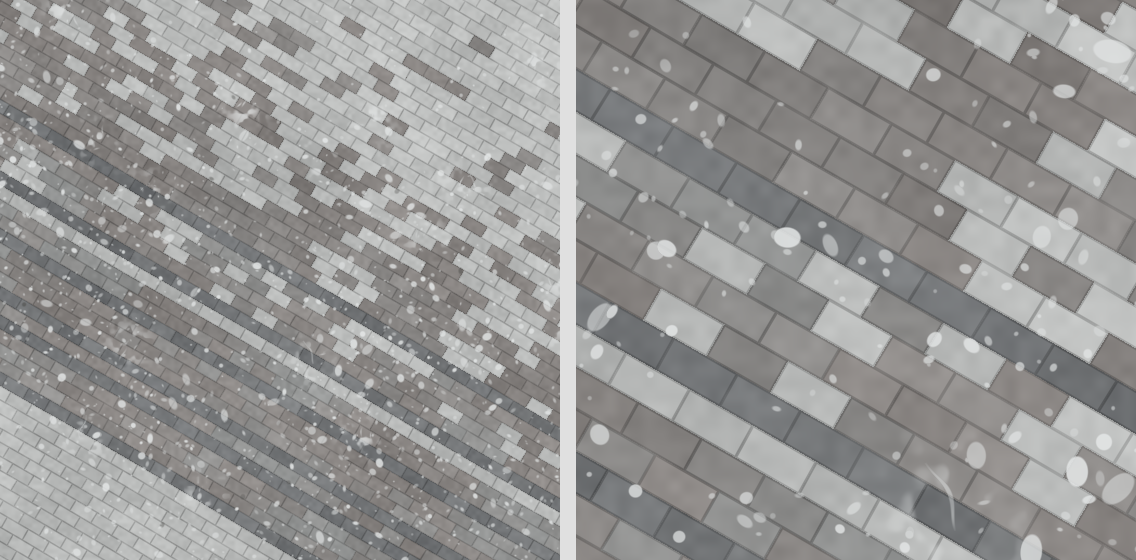
Left: the whole. Right: its middle third, enlarged.
Write a Shadertoy shader that draws this texture.

```glsl
// Aerial view of slanted brick paving: grey bands, scattered dark and pale bricks, white droppings.
const float ANGLE = 0.529;                   // downhill slope of the courses, radians
const vec2 ANCHOR = vec2(0.5, 0.517);        // a point on the uppermost dark band
const vec2 BRICK = vec2(0.0435, 0.0220);     // length and height, canvas units
const float JOINT = 0.0008;                  // half width of a joint
const int DARK_ROWS[6] = int[6](0, 5, 9, 13, 15, 19);
const float PALE_ROW = 6.0;
const float LAST_ROW = 19.0;                 // last course of the banded strip
const float FADE_ROWS = 23.0;                // courses over which brown bricks thin out
const vec3 PALE = vec3(0.715, 0.722, 0.718);
const vec3 BROWN = vec3(0.535, 0.518, 0.508);
const vec3 GREY = vec3(0.570, 0.577, 0.575);
const vec3 DARK = vec3(0.425, 0.435, 0.445);
const vec3 WHITE = vec3(0.89, 0.90, 0.90);
const vec3 SOOT = vec3(0.30, 0.30, 0.29);

float hash(vec2 p) {
    vec3 q = fract(vec3(p.xyx) * 0.1031);
    q += dot(q, q.yzx + 33.33);
    return fract((q.x + q.y) * q.z);
}

vec2 hash2(vec2 p) { return vec2(hash(p + 17.3), hash(p + 71.9)); }

float noise(vec2 p) {
    vec2 i = floor(p), f = fract(p);
    f = f * f * (3.0 - 2.0 * f);
    return mix(mix(hash(i), hash(i + vec2(1, 0)), f.x),
               mix(hash(i + vec2(0, 1)), hash(i + vec2(1, 1)), f.x), f.y);
}

mat2 turn(float a) { return mat2(cos(a), sin(a), -sin(a), cos(a)); }

// x runs along a course, y counts downhill from the uppermost dark band
vec2 toCourse(vec2 p) {
    vec2 d = p - ANCHOR;
    float c = cos(ANGLE), s = sin(ANGLE);
    return vec2(dot(d, vec2(c, -s)), dot(d, vec2(-s, -c)));
}

// Base colour of one brick
vec3 brickColour(vec2 id, float along) {
    float pick = hash(id + 200.0), row = id.y;
    vec3 mixed = mix(BROWN, GREY, smoothstep(0.25, 0.75, noise(id * 0.3 + 60.0) + 0.4 * (pick - 0.5)));
    vec3 c = PALE;
    if (row < 0.0) {
        float left = clamp(1.0 + row / FADE_ROWS, 0.0, 1.0);
        float share = 0.9 * pow(left, 1.4) - 0.16 * along;
        float clump = pick + 0.5 * (noise(id * 0.45 + 90.0) - 0.5);
        if (clump < share) c = mix(BROWN, mixed, 0.35) * mix(1.0, 0.94, hash(id + 5.0));
    } else if (row <= LAST_ROW) {
        c = mixed;
        if (row < 5.0 && pick > 0.87) c = PALE;
        if (row == PALE_ROW) c = PALE * 0.98;
        for (int i = 0; i < 6; i++)
            if (int(row) == DARK_ROWS[i]) c = mix(DARK, GREY, 0.3 * pick);
    }
    return c + 0.075 * (hash(id + 40.0) - 0.5);
}

// Scattered oval drops, thickest on the banded strip
float drops(vec2 p, float cells, float amount, float px) {
    vec2 g = p * cells, base = floor(g);
    float cover = 0.0;
    for (int k = 0; k < 9; k++) {
        vec2 cell = base + vec2(k % 3 - 1, k / 3 - 1);
        vec2 centre = cell + hash2(cell + cells);
        float row = toCourse(centre / cells).y / BRICK.y;
        float strip = smoothstep(-24.0, 4.0, row) * (1.0 - 0.65 * smoothstep(18.0, 21.0, row));
        float chance = amount * (0.25 + strip) * (0.35 + 1.3 * noise(centre / cells * 8.0 + 3.0));
        if (hash(cell + 2.0 * cells) > chance) continue;
        vec2 d = turn(6.28 * hash(cell + 9.0)) * (g - centre);
        d.x *= 0.55 + 0.45 * hash(cell + 4.0);
        float radius = mix(0.08, 0.24, pow(hash(cell + 6.0), 2.0));
        float edge = px * cells;
        cover = max(cover, smoothstep(radius + edge, radius - edge, length(d)) * mix(0.5, 1.0, hash(cell + 8.0)));
    }
    return cover;
}

// Smeared patches with thin bent streaks
float splashes(vec2 p, float px) {
    const float CELLS = 6.0;
    vec2 base = floor(p * CELLS);
    float cover = 0.0;
    float film = smoothstep(0.57, 0.78, 0.65 * noise(p * 62.0) + 0.35 * noise(p * 130.0));
    for (int k = 0; k < 9; k++) {
        vec2 cell = base + vec2(k % 3 - 1, k / 3 - 1);
        if (hash(cell + 31.0) > 0.55) continue;
        vec2 d = p - (cell + hash2(cell)) / CELLS;
        cover = max(cover, 0.85 * film * exp(-dot(d, d) * 900.0));
        for (int j = 0; j < 3; j++) {
            vec2 seed = cell + 13.0 * float(j + 1);
            vec2 s = turn(0.5 + 2.2 * hash(seed)) * (d - 0.04 * (hash2(seed + 3.0) - 0.5));
            s.y += 0.003 * sin(s.x * 130.0 + 6.0 * hash(seed + 7.0));
            s.x -= clamp(s.x, -0.022, 0.022) * hash(seed + 5.0);
            float line = smoothstep(0.0013 + px, 0.0013 - px, length(s));
            cover = max(cover, line * (0.3 + 0.5 * noise(p * 90.0)));
        }
    }
    return cover;
}

void mainImage(out vec4 fragColor, in vec2 fragCoord) {
    float px = 1.0 / min(iResolution.x, iResolution.y);
    vec2 p = fragCoord * px;

    // Running bond, laid slightly uneven
    vec2 q = toCourse(p);
    q += 0.0012 * vec2(sin(q.y * 23.0), sin(q.x * 9.0 + q.y * 5.0));
    vec2 g = q / BRICK + vec2(0.0, 0.5);
    float row = floor(g.y);
    g.x += 0.5 * mod(row, 2.0) + 0.12 * (hash(vec2(row, 3.0)) - 0.5);
    vec2 id = floor(g);
    vec3 colour = brickColour(id, q.x);

    // Joints
    vec2 inset = (0.5 - abs(fract(g) - 0.5)) * BRICK;
    float gap = min(inset.x, inset.y);
    float joint = 1.0 - smoothstep(JOINT - 0.5 * px, JOINT + px, gap);
    colour *= 1.0 - joint * mix(0.12, 0.25, noise(p * 40.0));

    // Broad wear, grain and a brighter upper right
    colour += 0.06 * (noise(p * 7.0) - 0.5) + 0.05 * (noise(p * 130.0) - 0.5);
    colour += 0.035 * smoothstep(0.9, 1.8, p.x + p.y);

    // Dirt, then white marks
    colour = mix(colour, SOOT, 0.6 * drops(p + 4.0, 30.0, 0.05, px));
    float marks = max(drops(p, 34.0, 0.27, px), 0.75 * drops(p + 0.003, 75.0, 0.18, px));
    marks = max(marks, splashes(p, px));
    colour = mix(colour, WHITE, 0.9 * marks);
    fragColor = vec4(clamp(colour, 0.0, 1.0), 1.0);
}
```
